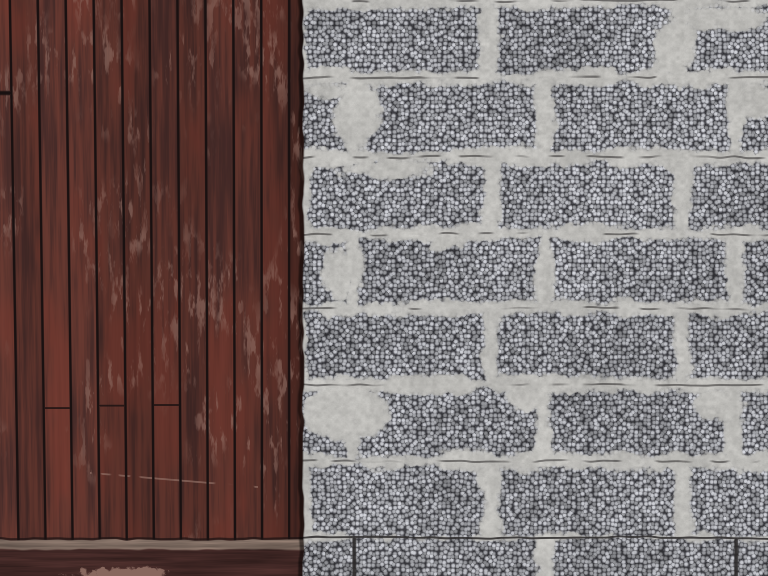
Give the GLSL for this texture, as a WebGL 2 fragment shader.

```glsl
#version 300 es
precision highp float;
uniform vec2 u_resolution;
out vec4 fragColor;

// Lengths are fractions of the canvas height
const float DOOR_EDGE = 0.526;
const float SILL_TOP = 0.0625;
const float SILL_BASE = 0.046;
const float PLANK = 0.0469;
const float PLANK_START = 0.033;
const float PLANK_LEAN = 0.0165;
const float COURSE = 0.1332;
const float BED_BASE = 0.066;
const float BLOCK = 0.3316;
const float HEAD_ODD = 0.6146;
const float HEAD_EVEN = 0.8524;
const float BED_HALF = 0.0135;
const float HEAD_HALF = 0.0155;
const float PEBBLES = 138.0;
const vec3 PAINT = vec3(0.37, 0.205, 0.175);
const vec3 PAINT_DARK = vec3(0.27, 0.165, 0.155);
const vec3 PAINT_RED = vec3(0.43, 0.21, 0.175);
const vec3 WORN = vec3(0.56, 0.43, 0.39);
const vec3 SEAM = vec3(0.10, 0.065, 0.065);
const vec3 SILL = vec3(0.49, 0.42, 0.38);
const vec3 STONE = vec3(0.69, 0.695, 0.715);
const vec3 STONE_GAP = vec3(0.24, 0.24, 0.26);
const vec3 MORTAR = vec3(0.745, 0.74, 0.725);

// Trowel smears: centre, radii
const vec4 SMEARS[11] = vec4[11](
  vec4(0.618, 0.800, 0.040, 0.060), vec4(0.686, 0.708, 0.085, 0.020),
  vec4(0.599, 0.285, 0.075, 0.048), vec4(1.259, 0.969, 0.080, 0.022),
  vec4(1.170, 0.920, 0.040, 0.055), vec4(1.306, 0.826, 0.038, 0.030),
  vec4(0.781, 0.582, 0.038, 0.015), vec4(0.911, 0.306, 0.038, 0.025),
  vec4(0.590, 0.522, 0.030, 0.045), vec4(0.573, 0.840, 0.050, 0.020),
  vec4(1.250, 0.300, 0.040, 0.028));

float hash(vec2 p) {
  return fract(sin(dot(p, vec2(127.1, 311.7))) * 43758.5453);
}

float noise(vec2 p) {
  vec2 i = floor(p), f = fract(p);
  f = f * f * (3.0 - 2.0 * f);
  return mix(mix(hash(i), hash(i + vec2(1, 0)), f.x),
             mix(hash(i + vec2(0, 1)), hash(i + vec2(1, 1)), f.x), f.y);
}

float fbm(vec2 p) {
  float sum = 0.0, amp = 0.5;
  for (int i = 0; i < 4; i++) {
    sum += amp * noise(p);
    p = p * 2.03 + 17.3;
    amp *= 0.5;
  }
  return sum / 0.9375;
}

float line(float d, float halfWidth) {
  return 1.0 - smoothstep(halfWidth * 0.4, halfWidth * 1.6, abs(d));
}

float ellipse(vec2 p, vec2 r) {
  return (length(p / r) - 1.0) * min(r.x, r.y);
}

// Nearest pebble: distance and random shade
vec2 pebble(vec2 p) {
  vec2 cell = floor(p), best = vec2(9.0, 0.0);
  for (int y = -1; y <= 1; y++)
    for (int x = -1; x <= 1; x++) {
      vec2 c = cell + vec2(x, y);
      float d = length(c + 0.15 + 0.7 * vec2(hash(c), hash(c + 41.7)) - p);
      if (d < best.x) best = vec2(d, hash(c + 83.1));
    }
  return best;
}

vec3 door(vec2 p) {
  float x = p.x + PLANK_LEAN * p.y * (1.0 - p.x / 0.503) - PLANK_START;
  float id = floor(x / PLANK);
  float seam = x - PLANK * floor(x / PLANK + 0.5);
  // Painted grain
  float grain = fbm(vec2(x * 190.0, p.y * 7.0 + id * 9.0));
  float patches = fbm(vec2(x * 16.0 + id * 3.0, p.y * 5.0));
  vec3 col = mix(PAINT_DARK, PAINT, smoothstep(0.25, 0.6, grain * 0.5 + patches * 0.5));
  col = mix(col, PAINT_RED, 0.6 * smoothstep(0.5, 0.75, patches));
  col *= 0.88 + 0.2 * hash(vec2(id, 4.0)) + 0.14 * (grain - 0.5);
  col *= 1.0 - 0.2 * smoothstep(0.42, DOOR_EDGE, p.x);
  // Worn flecks
  float fleck = fbm(vec2(x * 130.0, p.y * 30.0) + id * 5.0);
  float area = smoothstep(0.45, 0.7, fbm(p * vec2(13.0, 8.0) + 3.0));
  col = mix(col, WORN, 0.6 * area * smoothstep(0.52, 0.72, fleck));
  float scratch = line(p.y - 0.179 + 0.084 * (p.x - 0.156), 0.0016);
  scratch *= step(0.156, p.x) * step(p.x, 0.448) * smoothstep(0.35, 0.6, noise(p * 60.0));
  col = mix(col, WORN, 0.7 * scratch);
  // Seams and butt joints
  float butt = line(p.y - 0.288 - 0.014 * hash(vec2(id, 2.0)), 0.0016);
  butt *= step(0.5, mod(id, 2.0)) * step(0.0, id) * step(id, 5.5);
  float stub = line(p.y - 0.8385, 0.0035) * step(p.x, 0.021);
  col = mix(col, SEAM, max(line(seam, 0.0021), max(0.8 * butt, stub)));
  // Sill and base board
  float edge = p.y + 0.003 * (noise(p * 50.0) - 0.5);
  float streak = fbm(p * vec2(9.0, 170.0));
  vec3 base = PAINT_DARK * (0.6 + 0.7 * streak);
  float litter = ellipse(p - vec2(0.217, 0.004), vec2(0.075, 0.011));
  litter += 0.016 * (fbm(p * 90.0) - 0.5);
  base = mix(base, WORN * 0.95, 1.0 - smoothstep(-0.002, 0.002, litter));
  vec3 low = mix(base, SILL * (0.65 + 0.65 * streak), smoothstep(SILL_BASE - 0.002, SILL_BASE + 0.002, edge));
  col = mix(low, col, smoothstep(SILL_TOP - 0.001, SILL_TOP + 0.002, edge));
  return mix(col, SEAM, 0.7 * line(edge - SILL_TOP - 0.002, 0.002));
}

vec3 wall(vec2 p) {
  float sag = (p.y - 0.653) / 0.12;
  float y = p.y + 0.007 * exp(-sag * sag) - BED_BASE;
  y += 0.004 * (noise(p * vec2(9.0, 3.0)) - 0.5);
  float row = floor(y / COURSE), bedId = floor(y / COURSE + 0.5);
  float bed = y - COURSE * bedId;
  float x = p.x - mix(HEAD_EVEN, HEAD_ODD, mod(row, 2.0));
  x += 0.008 * (hash(vec2(row, 6.0)) - 0.5);
  float headId = floor(x / BLOCK + 0.5);
  float head = x - BLOCK * headId;
  float openHead = step(row, -0.5) * (1.0 - mod(headId, 2.0));
  // Pebbled blocks
  vec2 stone = pebble(p * PEBBLES);
  vec3 col = mix(STONE_GAP, STONE, smoothstep(0.8, 0.18, stone.x));
  col *= 0.74 + 0.42 * stone.y + 0.22 * (fbm(p * 9.0) - 0.5);
  // Ragged mortar
  float bedHalf = bedId < 0.5 ? 0.004 : BED_HALF;
  float d = min(abs(bed) - bedHalf, abs(head) - mix(HEAD_HALF, -0.02, openHead));
  for (int i = 0; i < SMEARS.length(); i++)
    d = min(d, ellipse(p - SMEARS[i].xy, SMEARS[i].zw));
  d += 0.026 * (fbm(p * 24.0) - 0.5) + 0.014 * (fbm(p * 95.0) - 0.5);
  float cover = 1.0 - smoothstep(-0.003, 0.0035, d);
  float grit = fbm(p * 130.0);
  vec3 paste = MORTAR * (0.9 + 0.18 * grit + 0.12 * (fbm(p * 18.0) - 0.5));
  col = mix(col, paste, cover * (0.82 + 0.18 * smoothstep(0.0, -0.008, d)));
  // Cracks along the beds and open joints
  float crack = line(bed + 0.004 * (noise(p * 40.0) - 0.5), 0.0017);
  crack *= bedId < 0.5 ? 0.85 : 0.55 * smoothstep(0.4, 0.7, noise(p * vec2(32.0, 8.0)));
  crack = max(crack, 0.9 * openHead * line(head, 0.0032));
  return mix(col, vec3(0.17, 0.16, 0.16), crack);
}

void main() {
  vec2 p = gl_FragCoord.xy / u_resolution * vec2(4.0 / 3.0, 1.0);
  float edge = p.x - DOOR_EDGE - 0.004 * (noise(vec2(p.y * 45.0, 2.0)) - 0.5);
  vec3 col = mix(door(p), wall(p), smoothstep(-0.0015, 0.0015, edge));
  // Shadow where the door meets the wall
  col *= 1.0 - 0.5 * line(edge + 0.003, 0.004);
  fragColor = vec4(col, 1.0);
}
```
